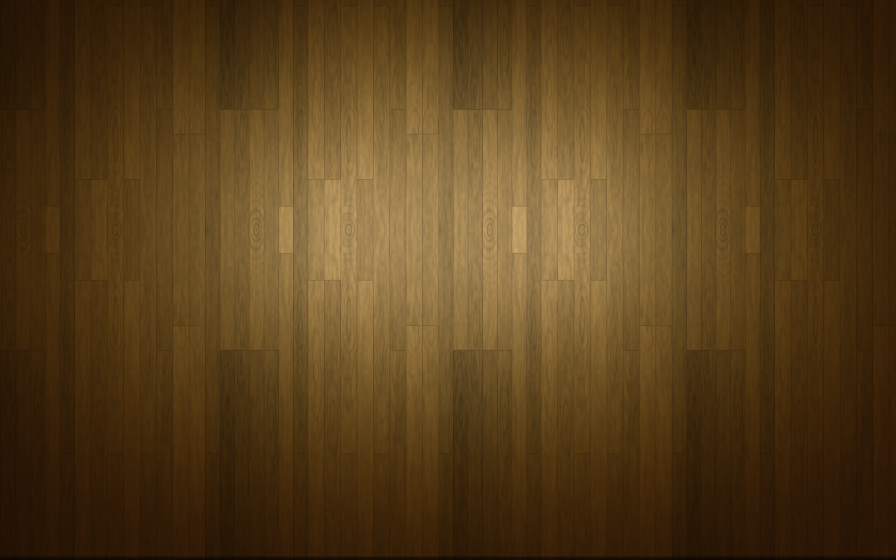
A Shadertoy shader for this texture:

```glsl
// Varnished wooden planks under a warm, soft spotlight that fades to dark borders.
// A tile of fifteen upright boards repeats sideways and mirrors about a level axis;
// each board has a butt joint, stretched noise grain and, on some, growth rings.

// x: distance of the joint from the mirror axis, y: shade inside it, z: shade beyond it
const vec3 BOARDS[15] = vec3[15](
    vec3(0.40, 0.91, 0.90), vec3(0.215, 1.00, 0.80), vec3(0.215, 0.95, 0.86),
    vec3(0.215, 1.04, 0.90), vec3(0.215, 0.96, 0.92), vec3(0.042, 1.13, 1.01),
    vec3(0.40, 0.90, 0.91), vec3(0.090, 1.01, 1.06), vec3(0.090, 1.09, 0.99),
    vec3(0.40, 1.04, 1.00), vec3(0.090, 0.97, 1.06), vec3(0.40, 1.01, 0.97),
    vec3(0.215, 0.95, 0.97), vec3(0.171, 1.02, 1.07), vec3(0.171, 0.98, 1.05));

float hash(vec2 p) {
    vec3 q = fract(p.xyx * vec3(0.1031, 0.1030, 0.0973));
    q += dot(q, q.yzx + 33.33);
    return fract((q.x + q.y) * q.z);
}

float noise(vec2 p) {
    vec2 i = floor(p), f = fract(p);
    f = f * f * (3.0 - 2.0 * f);
    return mix(mix(hash(i), hash(i + vec2(1, 0)), f.x),
               mix(hash(i + vec2(0, 1)), hash(i + vec2(1, 1)), f.x), f.y);
}

// Concentric growth rings stretched along the board around one heart
float rings(vec2 p, float heart, float stretch) {
    vec2 e = vec2(p.x, (p.y - heart) / stretch);
    float r = length(e) + 0.16 * noise(vec2(p.x * 3.0, p.y * 40.0));
    return pow(0.5 + 0.5 * cos(r * 30.0), 3.0) * exp(-r * 1.3);
}

// Brightness factor of the wood at a point measured in canvas heights
float planks(vec2 p, float px) {
    float x = mod(p.x - 0.3667, 0.41667);
    float d = abs(p.y - 0.5896);

    // Seven narrow boards, then eight wider ones
    bool narrow = x < 0.1833;
    float width = narrow ? 0.02619 : 0.02917;
    float s = narrow ? x / width : (x - 0.1833) / width;
    int id = clamp(int(s) + (narrow ? 0 : 7), 0, 14);
    float u = fract(s) - 0.5;
    vec3 board = BOARDS[id];

    float beyond = smoothstep(-px, px, d - board.x);
    float shade = mix(board.y, board.z, beyond);
    float seed = float(id) * 17.0 + step(board.x, d) * 7.0;

    // Long streaks, fine fibres and short pores
    float wander = 0.006 * (noise(vec2(seed, d * 18.0)) - 0.5);
    float gx = x + wander;
    float grain = 0.09 * (noise(vec2(gx * 170.0 + seed, d * 9.0)) - 0.5);
    grain += 0.10 * (noise(vec2(gx * 340.0 + seed, d * 35.0)) - 0.5);
    grain += 0.08 * (noise(vec2(x * 420.0, d * 130.0 + seed)) - 0.5);

    // Ring figure: hearts on the axis, long pointed arches elsewhere
    vec2 q = vec2(u, d);
    float figure = 0.0;
    if (id == 3) figure = rings(q, 0.0, 0.07);
    else if (id == 9) figure = max(rings(q, 0.0, 0.06), 0.8 * rings(q, 0.16, 0.20));
    else if (hash(vec2(seed, 3.0)) > 0.4)
        figure = 0.6 * rings(q, 0.1 + 0.25 * hash(vec2(seed, 9.0)), 0.22);
    grain -= 0.20 * figure;

    // Seams between boards and at the butt joints
    float edge = (0.5 - abs(u)) * width;
    float seam = 1.0 - smoothstep(0.0, max(0.0018, px), edge);
    float joint = 1.0 - smoothstep(0.0, max(0.0018, px), abs(d - board.x));
    return (shade + grain) * (1.0 - 0.13 * max(seam, joint));
}

// Broad elliptical pool of light with two brighter spots
float lamp(vec2 uv) {
    vec2 c = uv - vec2(0.5, 0.59);
    float light = 1.10 * exp(-dot(c, c) / 0.125);
    vec2 spot = vec2(abs(c.x) - 0.14, c.y) / vec2(0.09, 0.15);
    return light + 0.17 * exp(-dot(spot, spot)) - 0.07;
}

void mainImage(out vec4 fragColor, in vec2 fragCoord) {
    vec2 uv = fragCoord / iResolution.xy;
    vec2 p = vec2(uv.x * 1.6, uv.y);
    float px = 1.0 / iResolution.y;

    // Dark umber to pale honey, with blue rising late
    float t = lamp(uv);
    vec3 col = vec3(0.23, 0.13, 0.03)
             + vec3(0.41, 0.39, 0.29) * vec3(t, t, sign(t) * pow(abs(t), 1.3));
    col *= planks(p, px);

    // Deeper corners and a thin shadow along the floor
    vec2 rim = abs(uv - 0.5) * 2.0;
    col *= 1.0 - 0.22 * smoothstep(0.7, 1.35, length(rim));
    col *= mix(0.45, 1.0, smoothstep(0.002, 0.009, uv.y));

    fragColor = vec4(clamp(col, 0.0, 1.0), 1.0);
}
```
